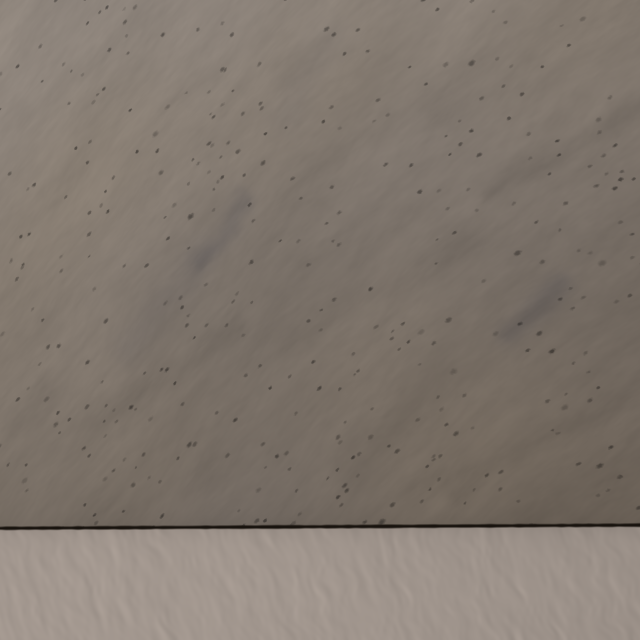
Reproduce this texture procedurally as a Shadertoy shader.

```glsl
#define STONE vec3(0.484, 0.446, 0.409)
#define PLASTER vec3(0.640, 0.596, 0.563)
#define SEAM_COLOR vec3(0.095, 0.075, 0.055)
#define SEAM_HEIGHT 0.1745
#define SEAM_SLOPE 0.005
#define SEAM_HALF 0.0021
#define GRAIN_ANGLE 0.93
#define GRAIN_BEND 0.175
#define STREAK_DEPTH 0.17
#define SPECK_DEPTH 0.40
#define RELIEF 0.085

float hash(vec2 p) {
    return fract(sin(dot(p, vec2(127.1, 311.7))) * 43758.5453);
}

float noise(vec2 p) {
    vec2 i = floor(p), f = fract(p);
    f = f * f * (3.0 - 2.0 * f);
    return mix(mix(hash(i), hash(i + vec2(1, 0)), f.x),
               mix(hash(i + vec2(0, 1)), hash(i + vec2(1, 1)), f.x), f.y);
}

float fbm(vec2 p) {
    float sum = 0.0, amp = 0.5;
    for (int i = 0; i < 4; i++) {
        sum += amp * noise(p);
        p = p * 2.03 + 17.3;
        amp *= 0.5;
    }
    return sum / 0.9375;
}

// Soft stroke from a to b with ragged edges
float smear(vec2 p, vec2 a, vec2 b, float width) {
    vec2 ab = b - a;
    float t = clamp(dot(p - a, ab) / dot(ab, ab), 0.0, 1.0);
    float d = length(p - a - ab * t) / width;
    return exp(-d * d);
}

// Along-grain and across-grain coordinates; the grain flattens to the right
vec2 grainSpace(vec2 p) {
    float c = cos(GRAIN_ANGLE), s = sin(GRAIN_ANGLE);
    return vec2(c * p.x + s * p.y, c * p.y - s * p.x + GRAIN_BEND * p.x * p.x);
}

// Elongated pits, one at most per cell, at three sizes
float specks(vec2 g, float px) {
    float pits = 0.0;
    for (int i = 0; i < 3; i++) {
        float k = float(i), cells = 15.0 + 13.0 * k;
        vec2 q = g * cells + 31.7 * k, id = floor(q);
        vec2 center = 0.25 + 0.5 * vec2(hash(id + 3.1), hash(id + 8.7));
        vec2 d = (fract(q) - center) / cells;
        float radius = mix(0.0018, 0.0038, hash(id + 5.3)) / (1.0 + 0.35 * k);
        float r = length(d * vec2(0.6, 1.1)) + 0.0012 * (noise(g * 420.0) - 0.5);
        float present = step(0.80, hash(id + 1.9)) * mix(0.35, 1.0, hash(id + 6.4));
        pits = max(pits, present * (1.0 - smoothstep(radius * 0.3, radius + px, r)));
    }
    return pits;
}

vec3 stone(vec2 p, float px) {
    vec2 g = grainSpace(p);
    g.y += 0.012 * (noise(p * 9.0) - 0.5);

    // Light falls off toward the lower right
    vec3 col = STONE + 0.11 * (p.y - 0.18) - 0.055 * p.x - 0.010;

    // Cloudy, streaked and fine grain
    float cloud = fbm(g * vec2(3.0, 9.0) + 4.0) - 0.5;
    float streak = fbm(g * vec2(12.0, 50.0)) - 0.5;
    float fine = fbm(g * vec2(45.0, 170.0) + 9.0) - 0.5;
    float shade = 1.0 + STREAK_DEPTH * (0.75 * cloud + 0.45 * streak + 0.32 * fine);

    // Dark veins
    vec2 w = p + 0.035 * (vec2(fbm(p * 14.0), fbm(p * 14.0 + 40.0)) - 0.5);
    float cool = smear(w, vec2(0.31, 0.59), vec2(0.38, 0.68), 0.018)
               + 0.5 * smear(w, vec2(0.20, 0.46), vec2(0.31, 0.60), 0.028)
               + smear(w, vec2(0.80, 0.48), vec2(0.88, 0.55), 0.018)
               + 0.4 * smear(w, vec2(0.45, 0.82), vec2(0.51, 0.94), 0.035);
    float warm = smear(w, vec2(0.76, 0.70), vec2(1.02, 0.84), 0.018)
               + 0.8 * smear(w, vec2(0.70, 0.24), vec2(1.02, 0.41), 0.020)
               + 0.6 * smear(w, vec2(0.14, 0.34), vec2(0.37, 0.49), 0.020)
               + 0.6 * smear(w, vec2(0.02, 0.33), vec2(0.07, 0.40), 0.020)
               + 0.6 * smear(w, vec2(0.55, 0.26), vec2(0.70, 0.42), 0.025)
               + 0.5 * smear(w, vec2(0.46, 0.46), vec2(0.73, 0.62), 0.030);
    float ragged = 0.6 + 0.8 * fbm(g * vec2(20.0, 60.0) + 2.0);
    shade -= 0.075 * ragged * (cool + warm);

    // Warm and bluish mineral tint
    float tint = noise(g * vec2(3.0, 6.0) + 12.0) - 0.5;
    col += vec3(-0.005, 0.0, 0.012) * (cool + tint);
    return col * shade * (1.0 - SPECK_DEPTH * specks(g, px));
}

float wrinkles(vec2 p) {
    p.x += 0.28 * p.y + 0.014 * noise(p * vec2(22.0, 32.0));
    return 0.7 * noise(p * vec2(75.0, 24.0)) + 0.3 * noise(p * vec2(150.0, 65.0));
}

vec3 plaster(vec2 p, float below) {
    // Side light on the slanted wrinkles
    float slope = wrinkles(p + vec2(0.003, 0.002)) - wrinkles(p - vec2(0.003, 0.002));
    float shade = 1.0 + RELIEF * slope + 0.025 * (fbm(p * 12.0) - 0.5);
    shade -= 0.055 * p.x * p.x + 0.07 * exp(-below / 0.016);
    return PLASTER * shade;
}

void mainImage(out vec4 fragColor, in vec2 fragCoord) {
    vec2 p = fragCoord / iResolution.xy;
    float px = 1.0 / iResolution.y;
    float rise = p.y - SEAM_HEIGHT - SEAM_SLOPE * p.x;

    vec3 upper = stone(p, px) * (1.0 - 0.06 * exp(-max(rise, 0.0) / 0.02));
    vec3 col = mix(plaster(p, max(-rise, 0.0)), upper, smoothstep(-px, px, rise));

    // Dark joint with a slightly uneven edge
    float edge = SEAM_HALF + 0.0008 * (noise(vec2(p.x * 90.0, 3.0)) - 0.5);
    col = mix(col, SEAM_COLOR, 1.0 - smoothstep(edge - px, edge + 1.5 * px, abs(rise)));
    fragColor = vec4(col, 1.0);
}
```
